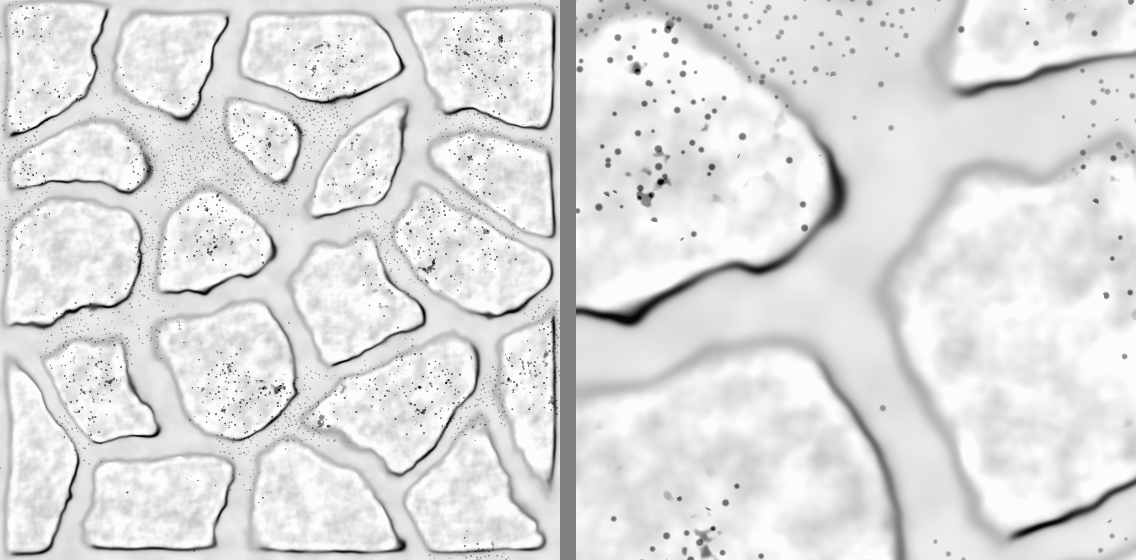
Left, the full canvas; right, a detail of the centre.
This texture map is drawn by a WebGL 2 fragment shader. Its source:

```glsl
#version 300 es
precision highp float;
// Pale embossed paving: irregular worn stones set in fine, speckled mortar.

uniform vec2 u_resolution;
out vec4 fragColor;

const vec2 GRID = vec2(4.0, 5.0);            // stones across and up
const vec2 SHADE_DIR = vec2(0.75, -0.66);    // shaded sides face lower right
const float CORNER = 95.0;                   // higher is sharper

// Hash and noise
vec2 hash2(vec2 p) {
    vec3 h = fract(p.xyx * vec3(0.1031, 0.1030, 0.0973));
    h += dot(h, h.yzx + 33.33);
    return fract((h.xx + h.yz) * h.zy);
}

float noise(vec2 p) {
    vec2 i = floor(p), f = fract(p);
    f = f * f * (3.0 - 2.0 * f);
    float low = mix(hash2(i).x, hash2(i + vec2(1, 0)).x, f.x);
    float high = mix(hash2(i + vec2(0, 1)).x, hash2(i + vec2(1, 1)).x, f.x);
    return mix(low, high, f.y);
}

float fbm(vec2 p) {
    float sum = 0.0, gain = 0.55;
    for (int i = 0; i < 3; i++) {
        sum += gain * noise(p);
        p = mat2(1.6, 1.2, -1.2, 1.6) * p + 17.3;
        gain *= 0.5;
    }
    return sum / 0.9625;
}

vec2 warp(vec2 p, float scale, float amount) {
    return amount * (vec2(noise(p * scale + 31.7), noise(p * scale + 74.2)) - 0.5);
}

float band(float d, float centre, float width) {
    float t = (d - centre) / width;
    return exp(-t * t);
}

// Stone layout
vec2 seedOf(vec2 cell) {
    float stagger = mod(cell.y, 2.0) * 0.3 - 0.15;
    vec2 jitter = 0.68 * (hash2(cell + 11.0) - 0.5);
    return (cell + 0.5 + jitter + vec2(stagger, 0.0)) / GRID;
}

bool inGrid(vec2 cell) {
    return all(greaterThanEqual(cell, vec2(0))) && all(lessThan(cell, GRID));
}

void addEdge(inout vec3 sum, vec2 outward, float dist) {
    sum += vec3(outward, 1.0) * exp(-CORNER * dist);
}

// Returns the outward direction in xy and the depth inside the stone in z.
vec3 stoneField(vec2 uv, vec2 p) {
    vec2 home = floor(p * GRID), nearest = home, seed = vec2(9.0);
    for (int i = 0; i < 25; i++) {
        vec2 cell = home + vec2(i % 5, i / 5) - 2.0;
        vec2 s = seedOf(cell);
        if (inGrid(cell) && distance(s, p) < distance(seed, p)) {
            seed = s;
            nearest = cell;
        }
    }
    vec3 sum = vec3(0);
    for (int i = 0; i < 25; i++) {
        vec2 cell = nearest + vec2(i % 5, i / 5) - 2.0;
        if (i == 12 || !inGrid(cell)) continue;
        vec2 other = seedOf(cell);
        vec2 outward = normalize(other - seed);
        addEdge(sum, outward, dot(0.5 * (seed + other) - p, outward));
    }
    // The canvas border also bounds the stones.
    vec2 wander = 0.25 * (p - uv);
    vec2 toLow = uv + wander + 0.006, toHigh = 1.006 - uv - wander;
    addEdge(sum, vec2(-1, 0), toLow.x);
    addEdge(sum, vec2(0, -1), toLow.y);
    addEdge(sum, vec2(1, 0), toHigh.x);
    addEdge(sum, vec2(0, 1), toHigh.y);
    float inset = mix(0.015, 0.030, hash2(nearest + 53.0).x);
    return vec3(normalize(sum.xy + 1e-12), -log(sum.z) / CORNER - inset);
}

// Scattered round pits on a turned grid
float pits(vec2 p, vec2 turn, float scale, float radius, float amount, float blur) {
    p = mat2(turn.x, turn.y, -turn.y, turn.x) * p;
    vec2 cell = floor(p * scale);
    vec2 centre = (cell + 0.28 + 0.44 * hash2(cell + 5.0)) / scale;
    vec2 pick = hash2(cell + 91.0);
    float r = radius * mix(0.5, 1.2, pick.y);
    float dotMask = 1.0 - smoothstep(r - blur, r + blur, distance(p, centre));
    return dotMask * step(pick.x, amount);
}

// Two turned layers hide the regular spacing.
float speckle(vec2 p, float scale, float radius, float amount, float blur) {
    float first = pits(p, vec2(0.8, 0.6), scale, radius, amount, blur);
    float second = pits(p + 3.1, vec2(0.96, -0.28), scale * 1.13, radius, amount, blur);
    return max(first, second);
}

void main() {
    vec2 uv = gl_FragCoord.xy / u_resolution;
    float pixel = 1.0 / min(u_resolution.x, u_resolution.y);
    vec2 p = uv + warp(uv, 6.0, 0.085) + warp(uv, 21.0, 0.018) + warp(uv, 65.0, 0.006);
    vec3 field = stoneField(uv, p);
    float depth = field.z;
    float shade = smoothstep(-0.1, 0.8, dot(field.xy, SHADE_DIR));
    float inside = smoothstep(-0.003, 0.003, depth);
    float worn = smoothstep(0.48, 0.76, fbm(uv * 7.0 + 8.0));
    float blur = max(0.5 * pixel, 0.0008);

    // Mortar: soft mottling and fine grey specks
    float mortar = 0.895 + 0.11 * (fbm(uv * 32.0) - 0.5);
    mortar -= 0.3 * speckle(uv, 110.0, 0.0015, 0.5 * worn, blur);

    // Stone: bumpy relief, dark pits and ragged chips
    vec2 lean = 0.004 * SHADE_DIR;
    float relief = fbm((uv + lean) * 48.0) - fbm((uv - lean) * 48.0);
    float bumps = fbm(uv * 48.0 + 4.0) - 0.5;
    float stone = 0.92 + 0.28 * bumps + 0.20 * relief;
    stone -= 0.5 * speckle(uv + 0.37, 95.0, 0.0018, 0.27 * worn, blur);
    stone -= 0.6 * worn * smoothstep(0.72, 0.84, fbm(uv * 75.0 + 19.0));

    // Edges: pale rim, soft halo and a thin shadow line
    float tone = mix(mortar, stone, inside);
    tone += 0.07 * band(depth, 0.008, 0.005);
    tone -= mix(0.17, 0.08, shade) * band(depth, -0.004, 0.0055);
    float shadow = shade * mix(0.4, 1.15, noise(uv * 36.0 + 60.0));
    tone -= 0.8 * shadow * band(depth, -0.0015, 0.003);
    fragColor = vec4(vec3(clamp(tone, 0.03, 0.99)), 1.0);
}
```
